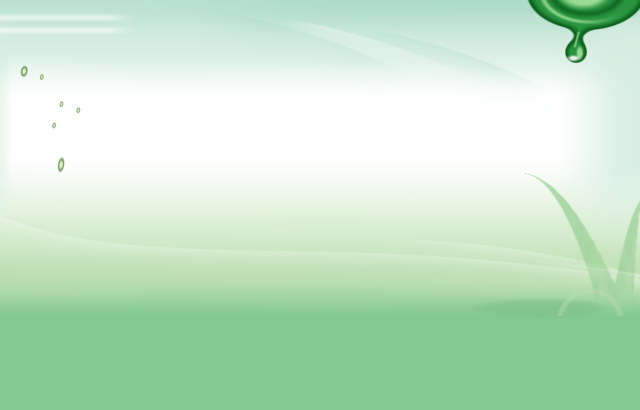
This background is drawn by a Shadertoy shader. Its source:

```glsl
// Misty green gradient with soft ribbons, aloe leaves, bubbles and a glossy liquid drop.

const vec3 TEAL   = vec3(0.67, 0.86, 0.78);
const vec3 MIST   = vec3(0.84, 0.93, 0.88);
const vec3 WHITE  = vec3(1.0);
const vec3 PALE   = vec3(0.89, 0.95, 0.87);
const vec3 SAGE   = vec3(0.73, 0.87, 0.69);
const vec3 GROUND = vec3(0.51, 0.785, 0.56);
const vec3 LEAF   = vec3(0.57, 0.80, 0.56);
const vec3 DEEP   = vec3(0.03, 0.36, 0.10);
const vec3 LIQUID = vec3(0.16, 0.58, 0.25);
const vec3 GLOSS  = vec3(0.72, 0.93, 0.66);

const vec2 BOWL_POS  = vec2(1.43, 1.02);
const vec2 BOWL_SIZE = vec2(0.145, 0.093);
const vec2 DROP_POS  = vec2(1.405, 0.873);
const float DROP_RADIUS = 0.026;

// Bubble centre (xy) and radii (zw), in canvas heights
const vec4 BUBBLES[6] = vec4[6](
    vec4(0.059, 0.826, 0.0075, 0.012), vec4(0.102, 0.812, 0.004, 0.006),
    vec4(0.150, 0.746, 0.004, 0.006),  vec4(0.191, 0.731, 0.004, 0.006),
    vec4(0.132, 0.694, 0.004, 0.006),  vec4(0.149, 0.598, 0.007, 0.016));

float hash(vec2 p) { return fract(sin(dot(p, vec2(127.1, 311.7))) * 43758.5453); }

float noise(vec2 p) {
    vec2 i = floor(p), f = fract(p);
    f = f * f * (3.0 - 2.0 * f);
    return mix(mix(hash(i), hash(i + vec2(1, 0)), f.x),
               mix(hash(i + vec2(0, 1)), hash(i + vec2(1, 1)), f.x), f.y);
}

float fill(float d, float soft) { return 1.0 - smoothstep(-soft, soft, d); }

float ellipse(vec2 p, vec2 r) { return (length(p / r) - 1.0) * min(r.x, r.y); }

float capsule(vec2 p, vec2 a, vec2 b) {
    vec2 ab = b - a;
    return length(p - a - ab * clamp(dot(p - a, ab) / dot(ab, ab), 0.0, 1.0));
}

float smoothMin(float a, float b, float k) {
    float h = max(k - abs(a - b), 0.0) / k;
    return min(a, b) - 0.25 * h * h * k;
}

// Crisp upper edge that fades out below the curve
float ribbon(float depth, float fade) {
    return smoothstep(-0.002, 0.003, depth) * exp(-max(depth, 0.0) / fade);
}

// Curved leaf hanging from its tip; returns coverage
float leaf(vec2 p, vec2 tip, vec2 reach, float width, float px) {
    float t = clamp((tip.y - p.y) / reach.y, 0.0, 1.2);
    float side = p.x - tip.x - reach.x * sqrt(t);
    float teeth = 0.004 * abs(fract(t * 9.0) - 0.5) * step(0.0, side);
    float d = abs(side) - width * pow(t, 0.7) - teeth;
    return fill(d, 1.5 * px) * step(p.y, tip.y) * smoothstep(0.22, 0.31, p.y);
}

vec3 backdrop(vec2 p) {
    float y = p.y + 0.008 * (noise(p * vec2(2.5, 45.0)) - 0.5);
    vec3 c = mix(GROUND, SAGE, smoothstep(0.215, 0.325, y));
    c = mix(c, PALE, smoothstep(0.30, 0.51, y));
    c = mix(c, WHITE, smoothstep(0.46, 0.63, y));
    c = mix(c, MIST, smoothstep(0.75, 0.90, y));
    c = mix(c, TEAL, smoothstep(0.87, 1.01, y) * (0.65 + 0.35 * smoothstep(0.3, 0.9, p.x)));
    // Tinted side margins
    float band = smoothstep(0.4, 0.6, y) * (1.0 - smoothstep(0.9, 1.0, y));
    c = mix(c, MIST, band * (0.9 * smoothstep(1.34, 1.54, p.x) + 0.5 * smoothstep(0.035, 0.0, p.x)));
    return c;
}

void mainImage(out vec4 fragColor, in vec2 fragCoord) {
    float px = 1.0 / iResolution.y;
    vec2 p = fragCoord * px;
    vec3 c = backdrop(p);

    // Pale strokes in the upper left
    for (int i = 0; i < 2; i++) {
        float d = abs(p.y - 0.957 + 0.031 * float(i)) - 0.007;
        c = mix(c, WHITE, 0.55 * fill(d, 0.006) * (1.0 - smoothstep(0.25, 0.34, p.x)));
    }

    // Upper arcs
    for (int i = 0; i < 3; i++) {
        float u = p.x - 0.50 - 0.175 * float(i);
        float arc = 0.98 - 0.02 * float(i) - 0.17 * u - 0.3 * u * u;
        float ends = smoothstep(0.0, 0.12, u) * (1.0 - smoothstep(0.32, 0.52, u));
        c = mix(c, i == 1 ? WHITE : TEAL, 0.33 * ends * ribbon(arc - p.y, 0.035));
    }

    // Lower ribbons
    float right = max(p.x - 0.75, 0.0);
    float low = 0.385 + 0.09 * exp(-p.x / 0.2) - 0.1 * right * right;
    float high = 0.418 - 0.2 * pow(max(p.x - 0.9, 0.0), 2.0);
    c = mix(c, WHITE, 0.28 * ribbon(low - p.y, 0.025));
    c = mix(c, WHITE, 0.30 * ribbon(high - p.y, 0.02) * smoothstep(0.85, 1.2, p.x));

    // Aloe: two tall leaves, a low leaf and a curled stem
    float tall = leaf(p, vec2(1.268, 0.578), vec2(0.215, 0.305), 0.029, px);
    float edge = leaf(p, vec2(1.575, 0.52), vec2(-0.06, 0.28), 0.027, px);
    float flat_ = fill(ellipse(p - vec2(1.32, 0.248), vec2(0.15, 0.022)), 0.006);
    float curl = fill(abs(length(p - vec2(1.44, 0.215)) - 0.075) - 0.006, 0.003) * step(0.23, p.y);
    vec3 leafTint = mix(LEAF, SAGE, 0.6 * noise(p * vec2(60.0, 18.0)));
    c = mix(c, leafTint, 0.72 * max(tall, edge));
    c = mix(c, GROUND * 0.95, 0.5 * flat_);
    c = mix(c, SAGE, 0.4 * curl);
    c = mix(c, WHITE, 0.28 * ribbon(low + 0.012 - p.y, 0.010) * smoothstep(1.25, 1.5, p.x));

    // Bubbles with a dark rim and a light core
    for (int i = 0; i < 6; i++) {
        vec2 q = p - BUBBLES[i].xy;
        q.x -= 0.12 * q.y;
        float d = ellipse(q, BUBBLES[i].zw);
        c = mix(c, vec3(0.24, 0.42, 0.14), 0.85 * fill(d, px));
        c = mix(c, vec3(0.86, 0.94, 0.76), fill(d + 0.35 * BUBBLES[i].z, px));
    }

    // Liquid bowl, neck and drop
    vec2 q = (p - BOWL_POS) / BOWL_SIZE;
    float r = length(q);
    float neck = capsule(p, vec2(1.417, 0.945), DROP_POS) - 0.007;
    float body = smoothMin(ellipse(p - BOWL_POS, BOWL_SIZE), neck, 0.035);
    float drop = length(p - DROP_POS) - DROP_RADIUS;
    float liquid = smoothMin(body, drop, 0.022);
    vec3 gel = mix(DEEP, LIQUID, smoothstep(0.0, 0.014, -liquid));
    gel = mix(gel, GLOSS, 0.75 * fill(abs(r - 0.79 - 0.06 * q.x) - 0.035, 0.05) * smoothstep(0.7, -0.3, q.x));
    gel = mix(gel, DEEP, 0.8 * fill(abs(r - 0.58) - 0.06, 0.09));
    gel = mix(gel, GLOSS, 0.8 * fill(r - 0.4 + 0.12 * q.x, 0.1));
    gel = mix(gel, GLOSS, 0.7 * fill(capsule(p, vec2(1.411, 0.92), vec2(1.402, 0.887)) - 0.002, 0.003));
    vec2 s = p - DROP_POS;
    gel = mix(gel, GLOSS, 0.8 * fill(ellipse(s - vec2(0.009, -0.002), vec2(0.007, 0.014)), 0.004));
    gel = mix(gel, WHITE, 0.9 * fill(ellipse(s + vec2(0.006, 0.015), vec2(0.012, 0.006)), 0.004));
    c = mix(c, gel, fill(liquid, px));

    fragColor = vec4(c, 1.0);
}
```
